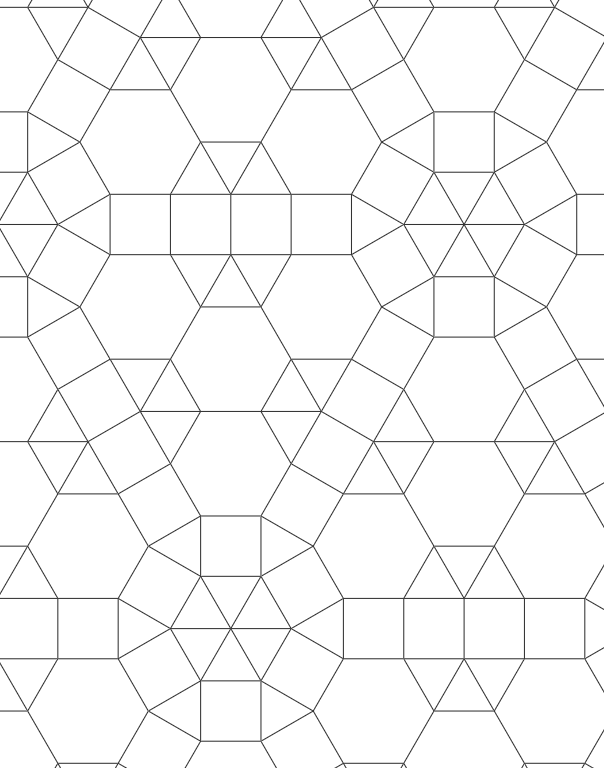
A Shadertoy shader for this pattern:

```glsl
// Thin-line tiling of hexagons, squares and triangles around twelve-sided wheels.
#define EDGE 0.07858                // tile edge, in canvas heights
#define WHEEL vec2(0.6043, 0.7077)  // centre of one wheel, in canvas heights
#define LINE_WIDTH 0.00137          // in canvas heights
#define INK vec3(0.2)
#define PAPER vec3(1.0)

const float H = 0.8660254;             // height of a unit triangle
const float PERIOD = 6.0 + 2.0 * H;    // wheel spacing, in tile edges

float segment(vec2 p, vec2 a, vec2 b) {
    vec2 pa = p - a, ba = b - a;
    return length(pa - ba * clamp(dot(pa, ba) / dot(ba, ba), 0.0, 1.0));
}

// Offset from the nearest wheel on a triangular lattice
vec2 nearestWheel(vec2 p) {
    vec2 cell = PERIOD * vec2(1.0, 2.0 * H);
    vec2 a = p - cell * round(p / cell);
    vec2 q = p - 0.5 * cell;
    vec2 b = q - cell * round(q / cell);
    return dot(a, a) < dot(b, b) ? a : b;
}

// Mirror the side that the normal points to onto the other side
vec2 mirror(vec2 p, vec2 normal) {
    return p - 2.0 * max(dot(p, normal), 0.0) * normal;
}

// Distance to the tile edges, inside one 30 degree wedge
float tileEdges(vec2 p) {
    vec2 rim = vec2(1.0, 0.0);
    vec2 corner = vec2(1.0 + H, 0.5);
    vec2 joint = corner + vec2(1.0, 0.0);
    vec2 middle = corner + vec2(2.0, 0.0);
    vec2 apex = joint + vec2(0.5, H);

    // Wheel: spoke, hexagon rim, outer triangle, outer square
    float d = segment(p, vec2(0.0), rim);
    d = min(d, segment(p, rim, vec2(0.5, H)));
    d = min(d, segment(p, rim, corner));
    d = min(d, segment(p, corner, vec2(corner.x, 0.0)));
    d = min(d, segment(p, corner, corner + vec2(-0.5, H)));

    // Strip of squares between wheels
    d = min(d, segment(p, corner, middle));
    d = min(d, segment(p, joint, vec2(joint.x, 0.0)));
    d = min(d, segment(p, middle, vec2(middle.x, 0.0)));

    // Triangles and hexagons beside the strip
    d = min(d, segment(p, joint, apex));
    d = min(d, segment(p, middle, apex));
    d = min(d, segment(p, apex, apex + vec2(1.0, 0.0)));
    return min(d, segment(p, apex, apex + vec2(-0.5, H)));
}

void mainImage(out vec4 fragColor, in vec2 fragCoord) {
    vec2 p = (fragCoord / iResolution.y - WHEEL) / EDGE;

    // Fold into the wedge
    p = abs(nearestWheel(p));
    p = mirror(p, vec2(-H, 0.5));
    p = mirror(p, vec2(-0.5, H));

    // Share of the pixel covered by the line
    float d = tileEdges(p) * EDGE * iResolution.y;
    float halfWidth = 0.5 * LINE_WIDTH * iResolution.y;
    float coverage = clamp(min(d + 0.5, halfWidth) - max(d - 0.5, -halfWidth), 0.0, 1.0);
    fragColor = vec4(mix(PAPER, INK, coverage), 1.0);
}
```
